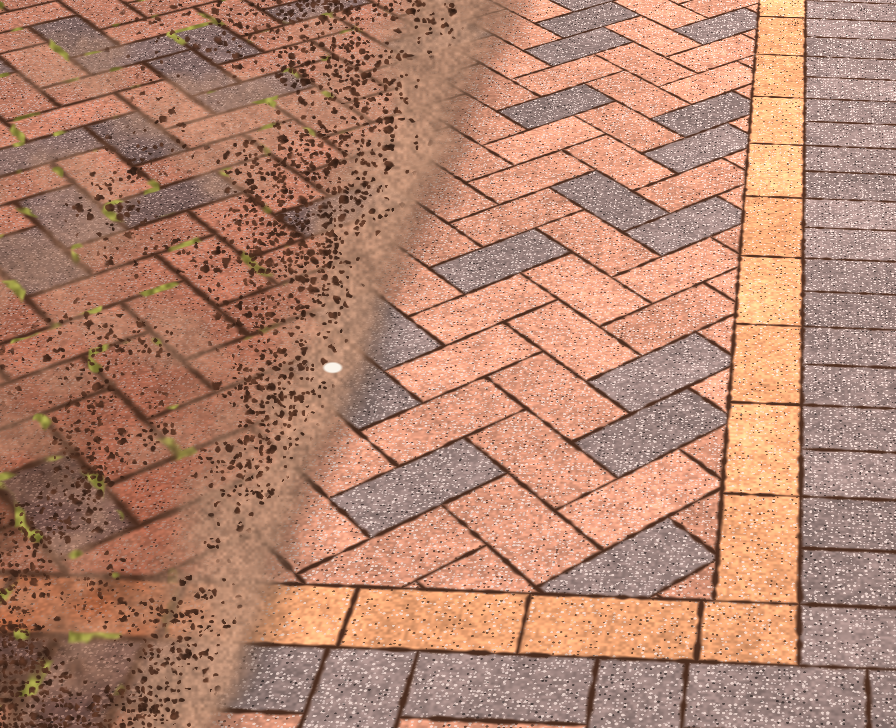
Reproduce this texture procedurally as a Shadertoy shader.

```glsl
// Draws herringbone paving with an orange border, half covered by damp soil and moss.

const float CLAY = 0.0, GREY = 1.0, ORANGE = 2.0;
const float COLUMN_LEFT = -1.16, COLUMN_RIGHT = -0.16;

struct Paver { float edge; vec2 id; float kind; };

float hash(vec2 p) { return fract(sin(dot(p, vec2(127.1, 311.7))) * 43758.5453); }

float noise(vec2 p) {
  vec2 i = floor(p), f = fract(p);
  f = f * f * (3.0 - 2.0 * f);
  return mix(mix(hash(i), hash(i + vec2(1, 0)), f.x),
             mix(hash(i + vec2(0, 1)), hash(i + vec2(1, 1)), f.x), f.y);
}

float fbm(vec2 p) {
  float sum = 0.0, amp = 0.53;
  for (int i = 0; i < 4; i++) {
    sum += amp * noise(p);
    p = p * 2.03 + 17.3;
    amp *= 0.5;
  }
  return sum;
}

// One jittered disc per cell, kept with the given density
float scatter(vec2 p, float density, float radius) {
  vec2 cell = floor(p);
  vec2 center = 0.3 + 0.4 * vec2(hash(cell + 3.1), hash(cell + 8.7));
  float r = radius * (0.6 + 0.4 * hash(cell + 5.3));
  float disc = 1.0 - smoothstep(r * 0.6, r * 1.2, length(fract(p) - center));
  return disc * step(hash(cell), density);
}

// Canvas to ground plane, measured in brick widths
vec2 toGround(vec2 p) {
  float w = (1.9824 - p.y - 0.04 * (p.x - 0.981)) / 1.8077;
  return vec2((p.x - 1.117) / (0.1178 * w), 22.4 / w - 22.4);
}

float boxEdge(vec2 local, vec2 size) {
  vec2 d = min(local, size - local);
  return min(d.x, d.y);
}

// Grey bricks repeat along diagonals and are scattered further left
float herringboneKind(vec2 id) {
  float diagonal = id.x - id.y, six = mod(id.x, 6.0);
  bool grey = diagonal < -8.5 && hash(id + 2.0) < 0.3;
  if (diagonal == -3.0) grey = six < 1.5 || six == 4.0;
  if (diagonal == -4.0) grey = id.x == 4.0;
  if (diagonal == -7.0) grey = mod(id.x, 4.0) == 1.0 || id.x > 6.5;
  if (diagonal == -8.0) grey = abs(id.x + 1.5) < 1.0;
  return grey ? GREY : CLAY;
}

Paver herringbone(vec2 g) {
  vec2 q = mat2(0.7214, -0.6925, 0.6925, 0.7214) * g + vec2(0.27, -0.33);
  vec2 id = floor(q);
  float k = mod(id.x - id.y, 4.0);
  bool lengthwise = k == 1.0 || k == 2.0;
  if (k == 2.0) id.x -= 1.0;
  if (k == 3.0) id.y -= 1.0;
  float edge = boxEdge(q - id, lengthwise ? vec2(2, 1) : vec2(1, 2));
  edge = min(edge, min(COLUMN_LEFT - g.x, g.y));
  return Paver(edge, id, herringboneKind(id));
}

Paver stretcher(vec2 g, vec2 origin, vec2 size, float kind) {
  vec2 q = g - origin, id = floor(q / size);
  return Paver(boxEdge(q - id * size, size), id + origin * 7.0, kind);
}

// Outer edging: one upright brick, then a pair of stretchers
Paver edging(vec2 g) {
  float x = g.x + 2.4, along = mod(x, 3.0), depth = -1.0 - g.y;
  bool upright = along < 1.0;
  vec2 size = upright ? vec2(1, 2) : vec2(2, 1);
  vec2 local = vec2(upright ? along : along - 1.0, mod(depth, size.y));
  vec2 id = floor(vec2(x / 3.0, depth / size.y));
  float kind = !upright && id.y > 0.5 && x < 0.0 ? CLAY : GREY;
  return Paver(boxEdge(local, size), id + 50.0 + 0.5 * size, kind);
}

Paver paving(vec2 g) {
  if (g.y < -1.0) return edging(g);
  if (g.x > COLUMN_RIGHT) return stretcher(g, vec2(COLUMN_RIGHT, 0), vec2(2, 1), GREY);
  if (g.y < 0.0) return stretcher(g, vec2(-1.3, -1), vec2(g.x > -1.3 ? 1.14 : 2.0, 1), ORANGE);
  if (g.x > COLUMN_LEFT) return stretcher(g, vec2(COLUMN_LEFT, 0), vec2(1, 2), ORANGE);
  return herringbone(g);
}

// Brick face with mottling and aggregate flecks
vec3 brickColor(Paver b, vec2 g) {
  vec3 col = b.kind == ORANGE ? vec3(0.95, 0.65, 0.46)
           : b.kind == GREY ? vec3(0.57, 0.48, 0.46) : vec3(0.86, 0.59, 0.48);
  col *= 0.93 + 0.14 * hash(b.id + 9.0);
  col *= 0.74 + 0.24 * fbm(g * 2.5) + 0.3 * noise(g * 24.0);
  float pale = b.kind == ORANGE ? 0.16 : 0.34;
  col = mix(col, vec3(0.96, 0.87, 0.83), 0.8 * scatter(g * 15.0, pale, 0.34));
  col = mix(col, vec3(0.9, 0.81, 0.78), 0.65 * scatter(g * 23.0 + 4.0, pale, 0.42));
  return col * (1.0 - 0.5 * scatter(g * 17.0 + 9.0, 0.16, 0.32));
}

void mainImage(out vec4 fragColor, in vec2 fragCoord) {
  vec2 p = fragCoord / iResolution.y, g = toGround(p);
  Paver b = paving(g);
  float rough = fbm(p * 14.0), fine = noise(p * 130.0), grain = noise(p * 230.0);
  float reach = 0.318 + 0.39 * p.y - p.x + 0.05 * (rough - 0.5);
  float damp = smoothstep(0.0, 0.09, reach);

  // Bricks and joints
  vec3 wet = mix(vec3(0.7, 0.59, 0.55), vec3(0.86, 0.82, 0.82), smoothstep(0.2, 1.0, p.y));
  vec3 col = brickColor(b, g) * mix(vec3(1), wet, damp);
  float gap = b.edge + 0.04 * (noise(g * 9.0) - 0.5);
  col = mix(vec3(0.28, 0.17, 0.12), col, smoothstep(0.0, 0.055 + 0.05 * damp, gap));

  // Soil band, thin film, shaded rim and dark mud
  float band = smoothstep(-0.015, 0.045, reach) * (1.0 - smoothstep(0.09, 0.21, reach + 0.1 * rough - 0.05));
  float film = 0.5 * damp * smoothstep(0.42, 0.72, fbm(p * vec2(9, 13) + 5.0));
  vec3 soil = vec3(0.71, 0.54, 0.44) * (0.62 + 0.3 * rough + 0.18 * fine + 0.24 * grain);
  col = mix(col, soil, max(0.92 * band, film));
  col *= 1.0 - 0.2 * exp(-pow(abs(reach - 0.01) / 0.028, 2.0));
  float mud = smoothstep(0.12, 0.25, reach) * (1.0 - smoothstep(0.2, 0.55, p.y));
  mud *= 0.6 * smoothstep(0.4, 0.65, fbm(p * 11.0 + 40.0));
  col = mix(col, vec3(0.33, 0.22, 0.16) * (0.7 + 0.6 * fine), mud);

  // Moss in the damp joints
  float moss = smoothstep(0.12, 0.25, reach) * (1.0 - smoothstep(0.04, 0.12, gap));
  moss *= 0.85 * smoothstep(0.66, 0.8, noise(p * 38.0 + 31.0));
  col = mix(col, mix(vec3(0.38, 0.37, 0.14), vec3(0.76, 0.76, 0.35), fine), moss);

  // Clods of earth, thickest beside the band
  float crowd = smoothstep(0.03, 0.15, reach) * (1.0 - smoothstep(0.25, 0.6, reach));
  crowd *= mix(0.52, 0.3, p.y) * smoothstep(0.25, 0.65, fbm(p * 8.0 + 2.0));
  for (float i = 0.0; i < 3.0; i++) {
    vec2 q = p * vec2(1, 1.2) * (68.0 + 31.0 * i) + 0.5 * vec2(fine, grain) + i * 13.7;
    float lump = scatter(q, crowd, 0.46) * smoothstep(0.0, 0.06, crowd);
    col = mix(col, vec3(0.27, 0.16, 0.11) * (0.6 + 0.8 * fine), 0.9 * lump);
  }

  // Pale leaf
  vec2 leaf = (p - vec2(0.457, 0.495)) / vec2(0.014, 0.008);
  col = mix(col, vec3(0.95, 0.92, 0.88), 1.0 - smoothstep(0.7, 1.1, length(leaf)));

  // Brighter light toward the far right
  col *= 1.04 + 0.18 * smoothstep(0.6, 1.2, p.x) * p.y;
  fragColor = vec4(clamp(col, 0.0, 1.0), 1.0);
}
```
